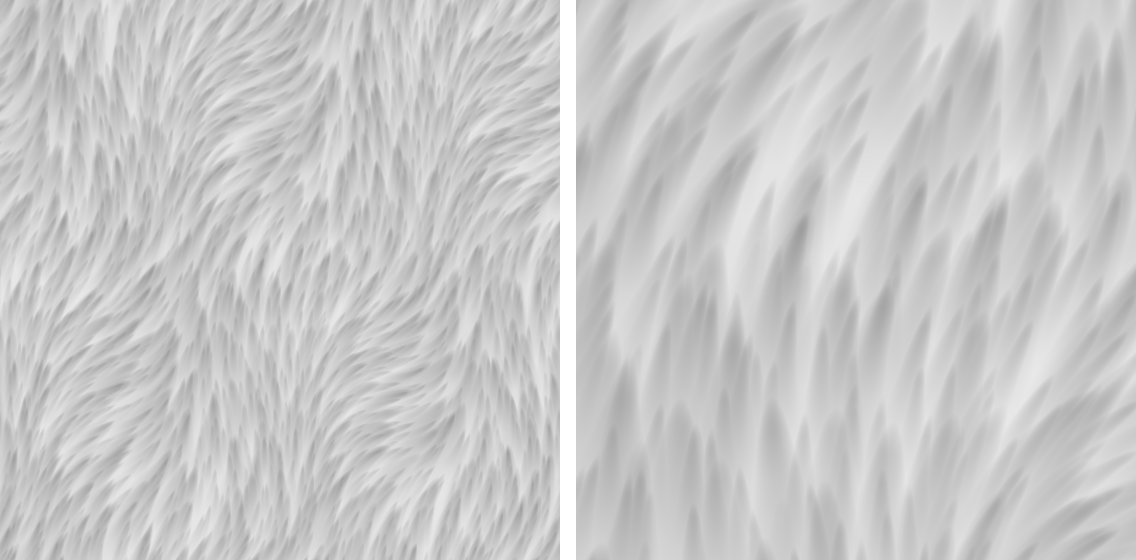
Left, the full canvas; right, a detail of the centre.
A WebGL 2 fragment shader for this texture:

```glsl
#version 300 es
precision highp float;
precision highp int;
// Pale combed fur: pointed tufts, dark below the tip and fading to the root,
// scattered on two wrapping jittered grids. Each follows a swirling angle
// field, and the darkest tuft wins, which leaves light creases in between.

#define COARSE_CELLS 21.0    // tuft grid repeats across the canvas
#define FINE_CELLS 38.0      // strand grid repeats across the canvas
#define FINE_SHARE 0.40      // weight of the fine strands
#define TUFT_LENGTH 3.7      // in grid cells, below 4
#define COARSE_WIDTH 0.66    // half width at the root, in grid cells
#define FINE_WIDTH 0.52
#define ANGLE_JITTER 0.09    // radians
#define SWIRL_CENTER vec2(0.443, 0.795)
#define ROOT_GRAY 0.894
#define SHADE_DEPTH 0.325
#define TONE_DRIFT 0.020     // broad light and dark patches

uniform vec2 u_resolution;
out vec4 fragColor;

const float TAU = 6.2831853;

// Integer hash: four random values in 0..1 per cell and layer
vec4 hash4(ivec2 cell, int layer) {
    uvec4 v = uvec4(cell.x, cell.y, layer, cell.x + 97 * cell.y) * 1664525u + 1013904223u;
    for (int i = 0; i < 2; i++) {
        v += v.yzxy * v.wxyz;
        v ^= v >> 16u;
    }
    return vec4(v >> 8u) / 16777216.0;
}

// Combing angle in radians: two staggered rows of swirls that wrap
float furAngle(vec2 p) {
    vec2 q = TAU * (p - SWIRL_CENTER);
    float swirl = cos(2.0 * q.x) * cos(q.y);
    swirl += 0.08 * sin(q.x + 2.0 * q.y) + 0.04 * sin(3.0 * q.x - q.y);
    return radians(70.0 - 40.0 * swirl - 14.0 * swirl * swirl);
}

// Darkness of one layer of tufts at p
float tuftLayer(vec2 p, float cells, float rootWidth, int layer) {
    vec2 g = p * cells;
    ivec2 home = ivec2(floor(g));
    int wrap = int(cells);
    float localAngle = furAngle(p);
    float shade = 0.0;

    // Tips lie ahead, up and to the right, so the search leans that way
    for (int y = -1; y <= 4; y++) {
        for (int x = -1; x <= 4; x++) {
            ivec2 cell = home + ivec2(x, y);
            ivec2 wrapped = (cell + wrap) % wrap;
            vec4 rnd = hash4(wrapped, layer);
            vec2 tip = vec2(cell) + rnd.xy;

            // The mean of both end angles is the chord of a bent strand
            float angle = 0.5 * (localAngle + furAngle(tip / cells));
            angle += ANGLE_JITTER * (2.0 * rnd.z - 1.0);
            vec2 dir = vec2(cos(angle), sin(angle));
            vec2 toTip = tip - g;

            float along = dot(toTip, dir) / (TUFT_LENGTH * mix(0.8, 1.0, rnd.w));
            if (along <= 0.0 || along >= 1.0) continue;
            float across = dot(toTip, vec2(-dir.y, dir.x));
            across /= rootWidth * pow(along, 0.7);

            float body = max(0.0, 1.0 - across * across);
            float fade = smoothstep(0.0, 0.22, along) * (1.0 - along);
            float strength = mix(0.76, 1.12, fract(rnd.w * 37.0 + rnd.z));
            shade = max(shade, body * fade * strength);
        }
    }
    return shade;
}

void main() {
    vec2 p = gl_FragCoord.xy / u_resolution;

    // Broad tufts with finer strands mixed in
    float shade = mix(tuftLayer(p, COARSE_CELLS, COARSE_WIDTH, 1),
                      tuftLayer(p, FINE_CELLS, FINE_WIDTH, 2), FINE_SHARE);

    // Lighter where the strands part, darker where they gather
    vec2 q = TAU * (p - SWIRL_CENTER);
    float drift = TONE_DRIFT * sin(2.0 * q.x) * cos(q.y - 0.6);

    float gray = ROOT_GRAY - SHADE_DEPTH * shade - drift;
    fragColor = vec4(vec3(gray), 1.0);
}
```
